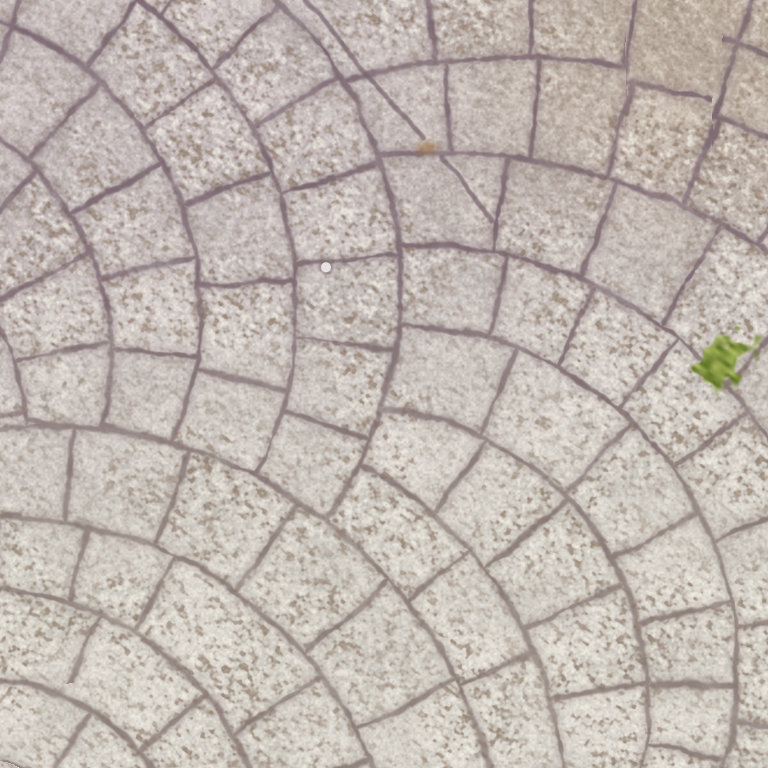
Give the GLSL for this texture, as a WebGL 1 fragment shader.

```glsl
precision highp float;

uniform vec2 u_resolution;

const vec3 LIGHT_STONE = vec3(0.825, 0.808, 0.775);
const vec3 LILAC_STONE = vec3(0.775, 0.737, 0.735);
const vec3 WARM_STONE = vec3(0.735, 0.682, 0.630);
const vec3 PIT = vec3(0.56, 0.48, 0.41);
const vec3 PEBBLE = vec3(0.92, 0.90, 0.86);
const vec3 JOINT_UPPER = vec3(0.47, 0.39, 0.43);
const vec3 JOINT_LOWER = vec3(0.53, 0.47, 0.45);
const vec3 LEAF_DARK = vec3(0.34, 0.43, 0.12);
const vec3 LEAF_LIGHT = vec3(0.68, 0.73, 0.36);
const vec3 RUST = vec3(0.62, 0.46, 0.28);
const vec2 MOSS_AT = vec2(0.941, 0.531);
const vec2 RUST_AT = vec2(0.556, 0.807);
const vec2 CHIP_AT = vec2(0.4245, 0.652);
const vec2 VALLEY_AT = vec2(0.510, 0.515);
const float JOINT_WIDTH = 0.0052;
const float JOINT_WANDER = 0.010;
const float CHIP_RADIUS = 0.0075;
const vec3 VALLEY = vec3(0.0, 0.625, 0.521);
const vec3 ARCH = vec3(0.065, -0.146, 0.590);

struct Stone {
  float gap;  // distance to the nearest joint
  vec2 id;
};

float hash(vec2 p) {
  vec3 q = fract(vec3(p.xyx) * 0.1031);
  q += dot(q, q.yzx + 33.33);
  return fract((q.x + q.y) * q.z);
}

float noise(vec2 p) {
  vec2 i = floor(p), f = fract(p);
  f = f * f * (3.0 - 2.0 * f);
  return mix(mix(hash(i), hash(i + vec2(1, 0)), f.x),
             mix(hash(i + vec2(0, 1)), hash(i + vec2(1, 1)), f.x), f.y);
}

float fbm(vec2 p) {
  float sum = 0.0, amp = 0.5;
  for (int i = 0; i < 4; i++) {
    sum += amp * noise(p);
    p = mat2(1.6, 1.2, -1.2, 1.6) * p + 7.3;
    amp *= 0.5;
  }
  return sum / 0.9375;
}

float segment(vec2 p, vec2 a, vec2 b) {
  vec2 d = b - a;
  return length(p - a - d * clamp(dot(p - a, d) / dot(d, d), 0.0, 1.0));
}

float circle(vec2 p, vec3 c) { return length(p - c.xy) - c.z; }

// One course of stones between two circles; phase and pitch in degrees,
// taper narrows or widens the stones along the course.
void course(vec2 p, inout vec3 inner, vec3 outer, float phase, float pitch, float taper, inout Stone s) {
  float rise = circle(p, inner);
  if (rise > 0.0) {
    vec2 q = p - 0.5 * (inner.xy + outer.xy);
    float turn = degrees(atan(q.y, q.x)) - phase;
    float u = turn / pitch * (1.0 + taper * turn);
    float width = radians(pitch) * length(q) / (1.0 + 2.0 * taper * turn);
    s.gap = (0.5 - abs(fract(u) - 0.5)) * width;
    // No side joints in the narrow strip along the valley
    float strip = circle(p, VALLEY);
    if (strip > 0.0) s.gap += 0.03 * (1.0 - smoothstep(0.03, 0.05, strip));
    s.gap = min(s.gap, min(rise, abs(circle(p, outer))));
    s.id = vec2(outer.x * 91.0 + 40.0, floor(u) + outer.z * 57.0 + 60.0);
  }
  inner = outer;
}

Stone paving(vec2 p) {
  Stone s = Stone(1.0, vec2(0.0));
  vec3 ring;
  if (circle(p, ARCH) < 0.0) {
    // Lower left fan
    ring = vec3(-0.026, -0.159, 0.170);
    course(p, ring, vec3(-0.026, -0.159, 0.275), 28.0, 30.0, 0.0, s);
    course(p, ring, vec3(-0.026, -0.146, 0.380), 40.2, 26.0, 0.0, s);
    course(p, ring, vec3(0.0, -0.200, 0.527), 34.2, 13.7, 0.0, s);
    course(p, ring, ARCH, 27.2, 14.2, 0.0, s);
  } else if (circle(p, VALLEY) < 0.0) {
    // Upper left fan
    ring = vec3(-0.300, 0.375, 0.195);
    course(p, ring, vec3(-0.247, 0.440, 0.280), 10.0, 20.0, 0.0, s);
    course(p, ring, vec3(-0.195, 0.538, 0.341), 10.0, 18.5, 0.0, s);
    course(p, ring, vec3(-0.143, 0.596, 0.404), 13.0, 17.3, 0.0, s);
    course(p, ring, vec3(-0.096, 0.603, 0.482), 4.2, 16.4, 0.0, s);
    course(p, ring, VALLEY, 5.4, 12.4, 0.0, s);
    s.gap = min(s.gap, circle(p, ARCH));
  } else {
    // Right fan, its upper courses stepping down to the right
    float drop = 0.02 * (step(0.815, p.x) + step(0.927, p.x));
    float top = mix(1.0, 0.938, step(0.94, p.x));
    ring = ARCH;
    course(p, ring, vec3(0.247, -0.042, 0.488), 24.3, 15.4, 0.0, s);
    course(p, ring, vec3(0.463, 0.087, 0.382), 10.5, 15.0, 0.0, s);
    course(p, ring, vec3(0.511, 0.128, 0.449), 0.0, 12.5, -0.0038, s);
    course(p, ring, vec3(0.534, 0.125, 0.557), 7.5, 15.6, 0.0022, s);
    course(p, ring, vec3(0.560, -0.033, 0.833), 59.4, 11.0, 0.0, s);
    course(p, ring, vec3(0.677, 0.093 - drop, 0.833), 69.1, 7.75, 0.0, s);
    course(p, ring, vec3(0.677, 0.089 - drop, top), 72.3, 8.4, 0.0, s);
    s.gap = min(s.gap, circle(p, VALLEY));
  }
  return s;
}

void main() {
  vec2 p = gl_FragCoord.xy / u_resolution;
  vec2 w = p + JOINT_WANDER * (vec2(fbm(p * 24.0), fbm(p * 24.0 + 31.0)) - 0.5);
  Stone s = paving(w);

  // Stone tint: pale below, lilac above, warm towards the upper right
  float height = smoothstep(0.20, 0.85, p.y - 0.12 * (p.x - 0.5));
  float warmth = smoothstep(0.42, 0.88, p.x) * smoothstep(0.55, 0.95, p.y);
  vec3 color = mix(mix(LIGHT_STONE, LILAC_STONE, height), WARM_STONE, warmth);
  color += 0.03 * (hash(s.id) - 0.5) + 0.10 * (fbm(p * 14.0) - 0.5);

  // Exposed aggregate, stronger in worn patches
  vec2 g = mat2(0.82, 0.57, -0.57, 0.82) * p;
  float grain = 0.6 * noise(g * vec2(120.0, 185.0)) + 0.4 * noise(g * 250.0 + 9.0);
  float worn = smoothstep(0.35, 0.70, fbm(p * 10.0) + 0.2 * (hash(s.id + 5.0) - 0.5));
  worn = mix(0.42, 1.0, worn);
  color = mix(color, PIT, worn * 0.72 * smoothstep(0.50, 0.84, grain));
  color = mix(color, PEBBLE, worn * 0.75 * smoothstep(0.50, 0.20, grain));
  color += 0.09 * (noise(p * 330.0) - 0.5);

  // Joints with a dusty shoulder, wider where the fans meet
  vec3 jointColor = mix(JOINT_LOWER, JOINT_UPPER, smoothstep(0.25, 0.75, p.y));
  float meet = 1.0 - smoothstep(0.0, 0.09, length((p - VALLEY_AT) * vec2(1.8, 1.0)));
  float width = JOINT_WIDTH * (0.7 + 0.7 * noise(p * 19.0) + 0.6 * meet);
  float gap = max(s.gap + 0.003 * (noise(p * 130.0) - 0.5), 0.0);
  float joint = 1.0 - smoothstep(0.15 * width, width, gap);
  float shoulder = 1.0 - smoothstep(0.0, 0.016, s.gap);
  color = mix(color, jointColor, 0.25 * shoulder);
  color = mix(color, jointColor, joint * (0.5 + 0.45 * noise(p * 28.0 + 4.0)));

  // Crack across two stones
  float crack = min(segment(w, vec2(0.400, 1.0), vec2(0.465, 0.918)),
                    segment(w, vec2(0.465, 0.918), vec2(0.550, 0.820)));
  crack = min(crack, segment(w, vec2(0.575, 0.795), vec2(0.642, 0.712)));
  color = mix(color, JOINT_UPPER, 0.7 * (1.0 - smoothstep(0.001, 0.005, crack)));

  // Rust, pale chip and moss
  float rust = 1.0 - smoothstep(0.002, 0.018, length((p - RUST_AT) * vec2(0.8, 1.3)));
  color = mix(color, RUST, 0.6 * rust);
  float chip = length(p - CHIP_AT);
  color = mix(color, JOINT_UPPER, 0.4 * (1.0 - smoothstep(CHIP_RADIUS, CHIP_RADIUS + 0.004, chip)));
  color = mix(color, vec3(0.91, 0.89, 0.89), 1.0 - smoothstep(CHIP_RADIUS - 0.002, CHIP_RADIUS, chip));
  vec2 m = mat2(0.8, -0.6, 0.6, 0.8) * (p - MOSS_AT);
  float clump = length(m / vec2(0.041, 0.027)) + 1.1 * (noise(p * 75.0) - 0.5);
  vec3 leaf = mix(LEAF_DARK, LEAF_LIGHT, noise(g * vec2(90.0, 170.0) + 3.0));
  color = mix(color, leaf, 0.95 * (1.0 - smoothstep(0.65, 1.1, clump)));

  gl_FragColor = vec4(clamp(color, 0.0, 1.0), 1.0);
}
```
